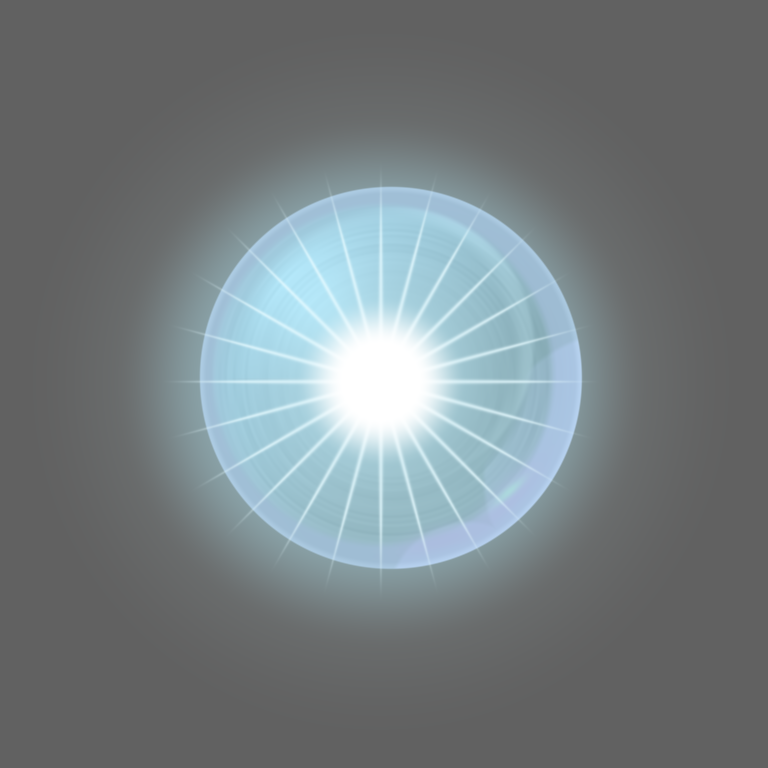
Write a WebGL 1 fragment shader that draws this background.

```glsl
precision highp float;
// A glowing glass orb with a white starburst at its heart, on a grey ground.

uniform vec2 u_resolution;

float hash(vec2 p) {
  return fract(sin(dot(p, vec2(127.1, 311.7))) * 43758.5453);
}

float noise(vec2 p) {
  vec2 i = floor(p);
  vec2 f = fract(p);
  f = f * f * (3.0 - 2.0 * f);
  return mix(mix(hash(i), hash(i + vec2(1.0, 0.0)), f.x),
             mix(hash(i + vec2(0.0, 1.0)), hash(i + vec2(1.0, 1.0)), f.x), f.y);
}

// Coverage of a disc with an edge of the given softness
float disc(vec2 p, float radius, float softness) {
  return 1.0 - smoothstep(radius - softness, radius + softness, length(p));
}

// Soft elliptical spot, turned by an angle
float spot(vec2 p, float angle, vec2 size) {
  float c = cos(angle);
  float s = sin(angle);
  vec2 q = vec2(c * p.x + s * p.y, c * p.y - s * p.x) / size;
  return exp(-dot(q, q));
}

// Evenly turned thin rays that taper toward their tips
float rays(vec2 p, float count) {
  float r = length(p);
  float sector = 6.2831853 / count;
  float turn = mod(atan(p.y, p.x) + 0.5 * sector, sector) - 0.5 * sector;
  float width = mix(0.0032, 0.0015, smoothstep(0.06, 0.28, r));
  float offset = r * sin(turn) / width;
  return exp(-offset * offset) * (1.0 - smoothstep(0.17, 0.29, r));
}

void main() {
  float side = min(u_resolution.x, u_resolution.y);
  vec2 uv = (gl_FragCoord.xy - 0.5 * u_resolution) / side + 0.5;
  float edge = max(1.0 / side, 0.0015);

  vec2 star = uv - vec2(0.496, 0.503);
  vec2 orb = uv - vec2(0.509, 0.508);
  vec2 inner = uv - vec2(0.4987, 0.5117);
  float r = length(star);
  float orbR = length(orb);

  // Grey ground with a wide pale halo and a closer blue one
  vec3 color = vec3(0.38);
  color += vec3(0.06, 0.078, 0.08) * (1.0 - smoothstep(0.22, 0.48, r));
  color += vec3(0.10, 0.18, 0.20) * (1.0 - smoothstep(0.21, 0.35, r));

  // Glass body: teal at the lower right, bluer toward the upper left
  float diagonal = dot(orb, vec2(-0.707, 0.707));
  vec3 glass = mix(vec3(0.53, 0.67, 0.71), vec3(0.62, 0.80, 0.87),
                   smoothstep(-0.14, 0.18, diagonal));
  glass += 0.04 * smoothstep(0.0, -0.22, orb.y);

  // Sky-blue reflection bent along the upper left
  float bend = atan(orb.y, orb.x) - 2.36;
  float sheen = exp(-pow(bend / 0.55, 2.0)) * smoothstep(0.225, 0.185, orbR)
              * smoothstep(0.02, 0.15, orbR);
  glass = mix(glass, vec3(0.70, 0.91, 0.985), 0.88 * sheen);

  // Faint concentric scratches
  float scratch = noise(vec2(orbR * 260.0, 3.0 * sin(atan(orb.y, orb.x))));
  glass += 0.035 * (scratch - 0.5) * smoothstep(0.08, 0.18, orbR);

  // Lavender rim, widest at the right and below
  float rim = 1.0 - disc(inner, 0.2214, 0.006);
  glass = mix(glass, vec3(0.62, 0.73, 0.83), 0.85 * rim);
  glass = mix(glass, vec3(0.63, 0.75, 0.84), 0.5 * smoothstep(0.20, 0.245, orbR));
  glass += 0.05 * smoothstep(0.239, 0.248, orbR);

  // Curved facet at the upper right
  float facet = disc(uv - vec2(0.515, 0.55), 0.18, 0.004)
              * (1.0 - disc(uv - vec2(0.485, 0.54), 0.191, 0.012));
  glass += 0.06 * facet;

  // Iridescent patches along the lower right
  float lens = disc(uv - vec2(0.82, 0.38), 0.19, 0.004)
             * (1.0 - disc(uv - vec2(0.48, 0.54), 0.212, 0.01));
  float lowLens = disc(uv - vec2(0.61, 0.215), 0.105, 0.004)
                * (1.0 - disc(inner, 0.205, 0.012));
  glass += vec3(0.045, 0.035, 0.06) * max(lens, lowLens);
  glass = mix(glass, vec3(0.68, 0.73, 0.88),
              0.75 * spot(uv - vec2(0.665, 0.355), 0.82, vec2(0.062, 0.017)));
  glass = mix(glass, vec3(0.67, 0.71, 0.86),
              0.6 * spot(uv - vec2(0.575, 0.297), 0.3, vec2(0.06, 0.016)));
  glass = mix(glass, vec3(0.67, 0.87, 0.86),
              0.8 * spot(uv - vec2(0.663, 0.360), 0.72, vec2(0.026, 0.006)));

  color = mix(color, glass, disc(orb, 0.2487, edge));

  // Light of the star: cyan bloom, rays, then the white core
  color = mix(color, vec3(0.76, 0.92, 0.96), 0.75 * exp(-pow(r / 0.125, 2.0)));
  color = mix(color, vec3(0.90, 0.98, 1.0), 0.72 * rays(star, 24.0));
  color = mix(color, vec3(1.0), 1.0 - smoothstep(0.048, 0.112, r));

  gl_FragColor = vec4(clamp(color, 0.0, 1.0), 1.0);
}
```
